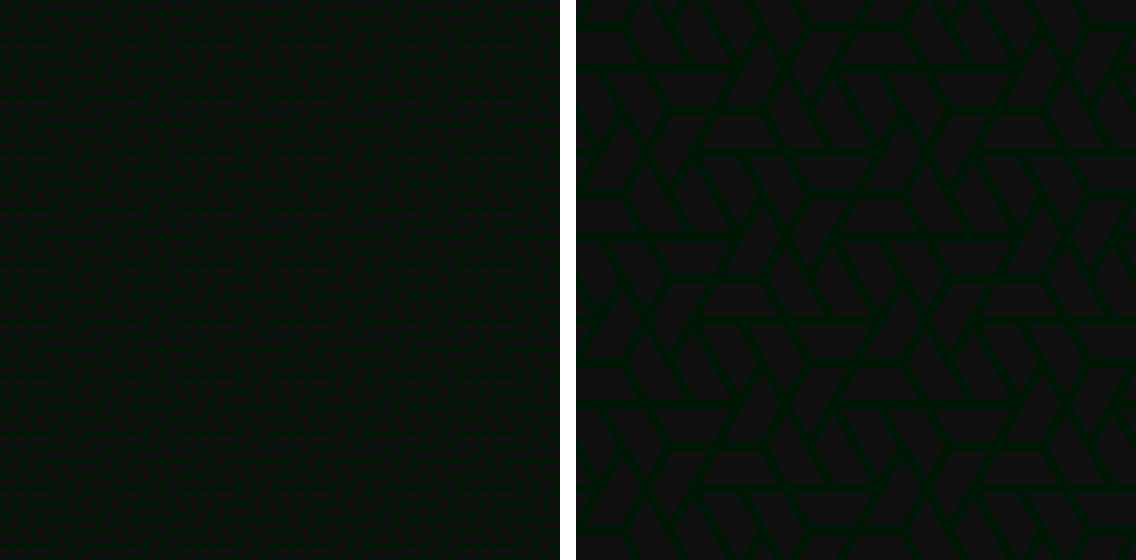
Left, the full canvas; right, a detail of the centre.
A WebGL 1 fragment shader for this pattern:

```glsl
precision highp float;
// Dark trapezoid tiling on a triangular grid, separated by deep green lines.

uniform vec2 u_resolution;

#define REPEATS vec2(6.0, 10.0)
#define PHASE vec2(0.25, 0.24)
#define ROW_HEIGHT 0.9
#define HALF_WIDTH 0.105
#define TILE_COLOR vec3(0.063, 0.063, 0.065)
#define LINE_COLOR vec3(0.0, 0.092, 0.02)

// One repeat spans 6 triangle edges across and 4 triangle rows down.
const vec2 CELL = vec2(6.0, 4.0);

// Distance, in triangle edges, to a segment centred on the origin.
float segmentDistance(vec2 p, vec2 halfSpan) {
  vec2 metric = vec2(1.0, ROW_HEIGHT);
  p *= metric;
  halfSpan *= metric;
  float t = clamp(dot(p, halfSpan) / dot(halfSpan, halfSpan), -1.0, 1.0);
  return length(p - halfSpan * t);
}

vec2 wrapCell(vec2 p) {
  return p - CELL * floor(p / CELL + 0.5);
}

// Nearest copy of a segment on the centred (half-drop) lattice.
float latticeSegment(vec2 p, vec2 center, vec2 halfSpan) {
  vec2 d = p - center;
  return min(segmentDistance(wrapCell(d), halfSpan),
             segmentDistance(wrapCell(d + 0.5 * CELL), halfSpan));
}

float seamDistance(vec2 p) {
  vec2 crossing = vec2(0.0);
  vec2 slope = vec2(1.5, -1.0);
  vec2 level = vec2(3.0, 0.0);
  vec2 hexagon = vec2(1.5, 1.0);

  // Long bars, one in each grid direction
  float d = latticeSegment(p, level, vec2(2.0, 0.0));
  d = min(d, latticeSegment(p, crossing, vec2(1.0, 2.0)));
  d = min(d, latticeSegment(p, slope, vec2(1.0, -2.0)));

  // Short bars across them, and the split of the remaining hexagon
  d = min(d, latticeSegment(p, slope, vec2(1.0, 0.0)));
  d = min(d, latticeSegment(p, crossing, vec2(0.5, -1.0)));
  d = min(d, latticeSegment(p, level, vec2(0.5, 1.0)));
  return min(d, latticeSegment(p, hexagon, vec2(0.5, 1.0)));
}

void main() {
  vec2 uv = gl_FragCoord.xy / u_resolution;
  vec2 p = (vec2(uv.x, 1.0 - uv.y) * REPEATS - PHASE) * CELL;

  // Edge smoothing about one pixel wide
  float feather = 0.6 * REPEATS.x * CELL.x / u_resolution.x;
  float tile = smoothstep(-feather, feather, seamDistance(p) - HALF_WIDTH);
  gl_FragColor = vec4(mix(LINE_COLOR, TILE_COLOR, tile), 1.0);
}
```
